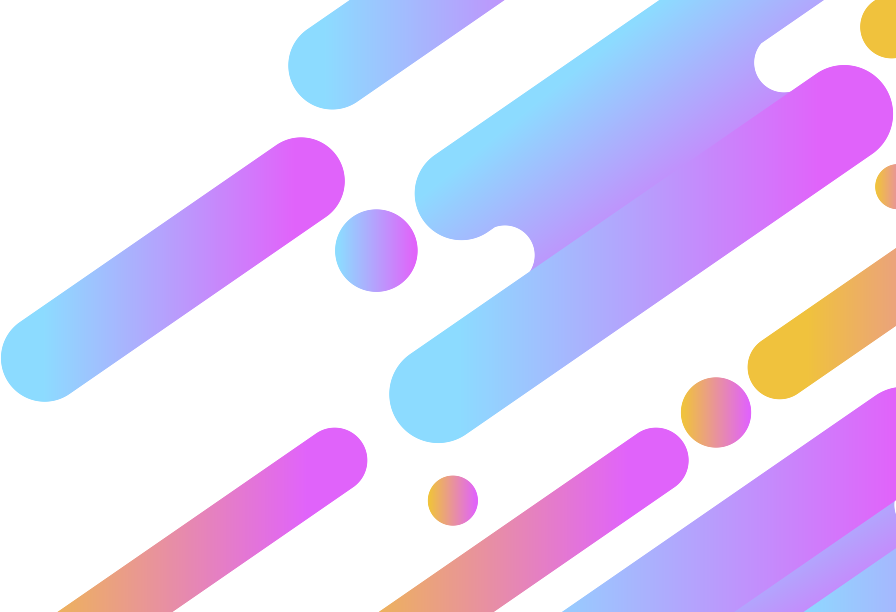
Write a WebGL 2 fragment shader that draws this background.

```glsl
#version 300 es
precision highp float;
// Slanted rounded bars and discs with soft two-colour fades on white.

uniform vec2 u_resolution;
out vec4 fragColor;

// Lengths are in hundredths of the canvas height, origin at the lower left.
const vec3 PAPER = vec3(1.0);
const vec3 SKY = vec3(0.55, 0.86, 1.0);
const vec3 GOLD = vec3(0.94, 0.76, 0.24);
const vec3 ORCHID = vec3(0.88, 0.39, 0.98);
const vec2 AXIS = vec2(0.823, 0.568);   // shared direction of the bars
const float NOTCH = 4.86;               // radius of the concave bar joints
const float OVERLAP = 0.3;              // hides seams between joined parts
const float DISC_FADE = 0.92;           // fade half-width relative to radius

// Bars: start x, start y, length, radius
const int BAR_COUNT = 9;
const vec4 BARS[BAR_COUNT] = vec4[](
    vec4(54.3, 89.3, 60.0, 7.2),
    vec4(7.3, 41.5, 50.9, 7.15),
    vec4(71.6, 35.6, 80.6, 8.0),
    vec4(78.0, -46.5, 100.0, 8.0),
    vec4(65.3, -28.0, 100.0, 8.0),
    vec4(5.3, -9.3, 60.0, 5.35),
    vec4(57.8, -9.3, 60.0, 5.35),
    vec4(127.4, 40.0, 60.0, 5.25),
    vec4(145.7, 95.6, 0.0, 5.15));

// Bar fades: first x, last x, warmth (0 sky, 1 gold)
const vec3 FADES[BAR_COUNT] = vec3[](
    vec3(53.0, 103.0, 0.0),
    vec3(7.0, 48.0, 0.0),
    vec3(75.0, 134.0, 0.0),
    vec3(130.0, 185.0, 0.0),
    vec3(84.0, 146.0, 0.0),
    vec3(1.0, 50.0, 1.0),
    vec3(53.5, 102.5, 1.0),
    vec3(132.0, 176.0, 1.0),
    vec3(151.0, 180.0, 1.0));

// Discs: centre x, centre y, radius, warmth
const int DISC_COUNT = 4;
const vec4 DISCS[DISC_COUNT] = vec4[](
    vec4(61.5, 59.05, 6.75, 0.0),
    vec4(74.0, 18.2, 4.1, 1.0),
    vec4(117.0, 32.6, 5.75, 1.0),
    vec4(146.7, 69.5, 3.7, 1.0));

// Position relative to a bar start: x along the axis, y across it
vec2 alongAxis(vec2 p) {
    return vec2(dot(p, AXIS), dot(p, vec2(-AXIS.y, AXIS.x)));
}

float barDistance(vec2 p, vec2 start, float len, float radius) {
    vec2 q = alongAxis(p - start);
    q.x -= clamp(q.x, 0.0, len);
    return length(q) - radius;
}

// Strip between two bars with a round bite at each end
float bridgeDistance(vec2 p, vec2 start, float len) {
    vec2 q = alongAxis(p - start);
    float strip = max(abs(q.y) - NOTCH - OVERLAP, abs(q.x - 0.5 * len) - 0.5 * len);
    float bites = min(length(q), length(q - vec2(len, 0.0)));
    return max(strip, NOTCH - bites);
}

vec3 fade(float t, float warmth) {
    return mix(mix(SKY, GOLD, warmth), ORCHID, clamp(t, 0.0, 1.0));
}

// Progress of p from one point to another
float progress(vec2 p, vec2 from, vec2 to) {
    vec2 span = to - from;
    return dot(p - from, span) / dot(span, span);
}

void paint(inout vec3 color, vec3 ink, float dist, float pixel) {
    color = mix(color, ink, smoothstep(0.5, -0.5, dist / pixel));
}

void main() {
    float pixel = 100.0 / u_resolution.y;
    vec2 p = gl_FragCoord.xy * pixel;
    vec3 color = PAPER;

    // Wide upper bar, joined to the bar below by a bridge
    float blob = min(barDistance(p, vec2(75.4, 68.4), 100.0, 7.65),
                     bridgeDistance(p, vec2(82.5, 58.3), 55.4));
    paint(color, fade(progress(p, vec2(75.4, 73.3), vec2(99.0, 44.4)), 0.0), blob, pixel);

    // Bridge in the lower right corner
    float corner = bridgeDistance(p, vec2(68.7, -39.3), 100.0);
    paint(color, fade(progress(p, vec2(143.8, 34.2), vec2(162.0, 7.9)), 0.0), corner, pixel);

    // Bars
    for (int i = 0; i < BAR_COUNT; i++) {
        vec4 bar = BARS[i];
        vec3 f = FADES[i];
        vec3 ink = fade((p.x - f.x) / (f.y - f.x), f.z);
        paint(color, ink, barDistance(p, bar.xy, bar.z, bar.w), pixel);
    }

    // Discs
    for (int i = 0; i < DISC_COUNT; i++) {
        vec4 disc = DISCS[i];
        float t = 0.5 + 0.5 * (p.x - disc.x) / (disc.z * DISC_FADE);
        paint(color, fade(t, disc.w), length(p - disc.xy) - disc.z, pixel);
    }

    fragColor = vec4(color, 1.0);
}
```
